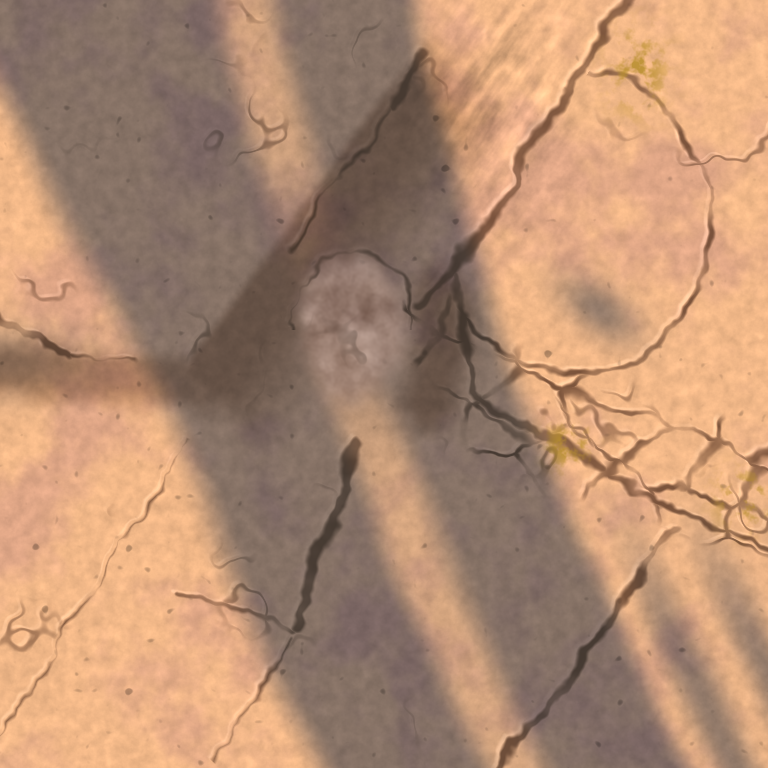
Give the GLSL for this texture, as a Shadertoy shader.

```glsl
// Sunlit flagstones crossed by soft slanting shadows.
// Warped segments, an ellipse and small Voronoi pebbles form ragged joints;
// gradient noise adds grain, stains and moss, then light bands tint the stone.
vec2 hash2(vec2 p) {
    vec3 q = fract(p.xyx * vec3(.1031, .103, .0973));
    q += dot(q, q.yzx + 33.33);
    return fract((q.xx + q.yz) * q.zy);
}
float noise(vec2 p) {
    vec2 cell = floor(p), f = fract(p), u = f * f * (3. - 2. * f);
    vec4 d;
    for (int k = 0; k < 4; k++) {
        vec2 corner = vec2(k & 1, k >> 1);
        d[k] = dot(hash2(cell + corner + 50.) * 2. - 1., f - corner);
    }
    return mix(mix(d.x, d.y, u.x), mix(d.z, d.w, u.x), u.y);
}
float fbm(vec2 p) {
    float sum = 0., amp = 1.;
    for (int i = 0; i < 4; i++, amp *= .55) {
        sum += amp * noise(p);
        p = mat2(1.6, 1.2, -1.2, 1.6) * p + 7.3;
    }
    return sum;
}
float segment(vec2 p, vec4 ends) {
    vec2 pa = p - ends.xy, ba = ends.zw - ends.xy;
    return length(pa - ba * clamp(dot(pa, ba) / dot(ba, ba), 0., 1.));
}
// Adds a segment to a distance field; inset thins it
void add(inout float d, vec2 p, vec4 ends, float inset) {
    d = min(d, segment(p, ends) + inset);
}
float blob(vec2 p, vec2 center, vec2 radius) {
    vec2 q = (p - center) / radius;
    return exp(-dot(q, q));
}
// Gap between the two nearest Voronoi seeds: zero on pebble borders
float pebbleGap(vec2 p) {
    float near = 9., next = 9.;
    for (int k = 0; k < 9; k++) {
        vec2 id = floor(p) + vec2(k % 3, k / 3) - 1.;
        float d = length(id + .1 + .8 * hash2(id) - p);
        next = min(next, max(near, d));
        near = min(near, d);
    }
    return next - near;
}
// Darkness of all joints and cracks, 0 to 1
float cracks(vec2 p) {
    vec2 w = p + .018 * vec2(fbm(p * 13.), fbm(p * 13. + 40.));
    w += .007 * vec2(noise(p * 48.), noise(p * 48. + 20.));
    float wear = clamp(.65 + 1.3 * noise(p * 19.) + .5 * noise(p * 50.), .1, 1.);
    // Open joints
    float wide = segment(w, vec4(.83, 1.02, .62, .69));
    add(wide, w, vec4(.62, .69, .55, .6), 0.);
    add(wide, w, vec4(.61, .59, .61, .49), 0.);
    add(wide, w, vec4(.61, .49, .78, .39), 0.);
    add(wide, w, vec4(.465, .42, .385, .19), -.002);
    add(wide, w, vec4(.55, .93, .51, .86), 0.);
    // Hairline joints
    float thin = segment(w, vec4(.78, .39, 1.02, .27));
    add(thin, w, vec4(.52, .88, .38, .68), .001);
    add(thin, w, vec4(-.02, .6, .09, .535), -.002);
    add(thin, w, vec4(.09, .535, .18, .53), .001);
    add(thin, w, vec4(.24, .42, -.01, .03), .002);
    add(thin, w, vec4(.38, .18, .23, .23), 0.);
    add(thin, w, vec4(.38, .17, .28, .01), .002);
    add(thin, w, vec4(.88, .31, .65, 0), -.001);
    // Rounded slab beyond the long joint, arch of the central stone
    float slab = abs(length((w - vec2(.75, .71)) / vec2(.175, .2)) - 1.) * .185;
    thin = min(thin, slab + step(p.x - .62, (p.y - .69) * .677));
    float arch = abs(length((w - vec2(.46, .57)) / vec2(.08, .1)) - 1.) * .09;
    thin = min(thin, arch + step(p.y, .57) + .001);
    // Pebbles gather below the slab; stray cracks lie elsewhere
    float spread = segment(p, vec4(.67, .47, 1.05, .34));
    add(spread, p, vec4(.55, .58, .6, .5), .035);
    float band = smoothstep(.09, .06, spread + .06 * noise(p * 15.));
    float gap = pebbleGap(mat2(.93, .37, -.37, .93) * w * vec2(10, 15));
    float stray = smoothstep(.035, .005, abs(fbm(p * 6. + 3.)));
    float c = smoothstep(.004 + .008 * wear, .002, wide) * (.6 + .4 * wear);
    c = max(c, smoothstep(.003 + .004 * wear, .001, thin) * wear);
    c = max(c, smoothstep(.11, .02, gap) * band * wear);
    return max(c, .6 * stray * smoothstep(.12, .4, noise(p * 8. + 9.)));
}
// Direct sun: curved diagonal bands with wide penumbrae
float sunlight(vec2 p) {
    float down = 1. - p.y, s = p.x - .2 * down - .15 * down * down + .02 * noise(p * 7.);
    float left = smoothstep(.03, -.035, s - .07 + .24 * max(.5 - down, 0.));
    left *= 1. - .7 * blob(p, vec2(0, .53), vec2(.13, .045));
    float middle = smoothstep(.26, .31, s) - smoothstep(.33, .385, s);
    middle *= .72 - .68 * blob(p, vec2(.42, .61), vec2(.3, .14));
    float right = smoothstep(.515, .565, s);
    right *= 1. - (.5 + .4 * sin(s * 62. + 1.5)) * smoothstep(.4, .12, p.y);
    float spot = blob(mat2(.8, .6, -.6, .8) * (p - vec2(.78, .597)), vec2(0), vec2(.06, .03));
    return clamp(left + middle + right, 0., 1.) * (1. - .9 * spot);
}
void mainImage(out vec4 fragColor, in vec2 fragCoord) {
    vec2 p = fragCoord / iResolution.xy, w = p + .02 * fbm(p * 12.);
    float sun = sunlight(p), stain = fbm(p * 5.);
    // Stone in sun and shade, with slanting ribs at the top
    vec3 color = mix(vec3(.53, .45, .4), vec3(.96, .73, .54), sun);
    float rough = blob(p, vec2(.65, .88), vec2(.1, .16));
    float pink = smoothstep(-.1, .5, stain + .4 * fbm(p * 16.) + .3 * rough);
    color *= mix(vec3(1), vec3(.89, .87, .95), pink);
    float ribs = fbm(mat2(5.6, 31.5, 8.3, -21.3) * p);
    color *= 1. + .11 * fbm(p * 60.) + .05 * stain + .35 * rough * ribs;
    color *= 1. - .25 * smoothstep(.38, .6, noise(p * 75.));
    // Earthy mortar: wedge with a crisp slab edge, and a strip
    vec2 q = mat2(.805, .594, -.594, .805) * (w - vec2(.24, .53));
    float wedge = smoothstep(-.004, .014, q.x) * smoothstep(.19, .05, q.x);
    wedge *= smoothstep(-.07, 0., q.y) * smoothstep(.56, .46, q.y);
    float strip = smoothstep(.05, .015, segment(w, vec4(-.02, .52, .27, .5)));
    float socket = smoothstep(.06, .01, segment(w, vec4(.58, .62, .56, .48)));
    color *= mix(vec3(1), vec3(.76, .72, .69), max(wedge, max(.85 * strip, socket)));
    float pale = smoothstep(1.15, .65, length((w - vec2(.455, .575)) / vec2(.075, .1)));
    color = mix(color, vec3(.63, .52, .47) + .24 * fbm(p * 24.), .8 * pale);
    // Dark joints with a faint lit edge
    float joint = cracks(p), edge = cracks(p + vec2(.005, -.004));
    color += .08 * max(edge - joint, 0.) * (.4 + sun);
    color = mix(color, mix(vec3(.23, .19, .16), vec3(.4, .26, .18), sun), .85 * joint);
    // Moss tufts
    float moss = blob(p, vec2(.83, .91), vec2(.035, .05)) + blob(p, vec2(.97, .35), vec2(.035));
    moss = (moss + blob(p, vec2(.74, .42), vec2(.03))) * smoothstep(-.1, .35, fbm(p * 38.));
    color = mix(color, mix(vec3(.33, .29, .12), vec3(.72, .56, .18), sun), min(moss, .85));
    fragColor = vec4(color, 1);
}
```
